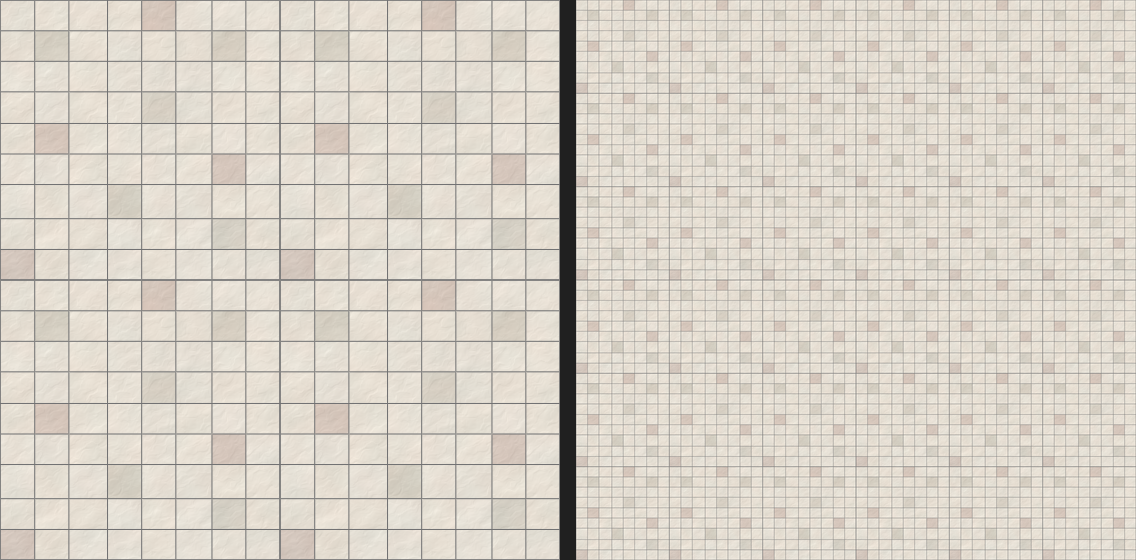
Left: one tile. Right: repeated 3 by 3.
This pattern is drawn by a Shadertoy shader. Its source:

```glsl
// Pale stone tiles with thin grey joints, in two by two identical panels of 8 x 9 tiles.
// Uneven cuts locate each tile; row bit masks choose pink and grey accents; gradient
// noise seeded by the wrapped tile index makes flaked relief and clouds, so all edges join.

const float PANELS = 2.0;
const float JOINT_WIDTH = 0.00185;
const float SEAM_WIDTH = 0.0030;
const vec3 STONE = vec3(0.900, 0.874, 0.830);
const vec3 PINK = vec3(0.830, 0.772, 0.730);
const vec3 GREY = vec3(0.834, 0.812, 0.765);
const vec3 JOINT = vec3(0.445, 0.447, 0.450);

// Cut positions across one panel; the column list is padded to equal length.
const float COLUMN_CUTS[10] = float[10](0.0, 0.124, 0.246, 0.384, 0.506, 0.628, 0.757, 0.878, 1.0, 1.0);
const float ROW_CUTS[10] = float[10](0.0, 0.110, 0.219, 0.328, 0.441, 0.550, 0.659, 0.781, 0.891, 1.0);

// Accent columns of each row, one bit per column.
const int PINK_MASK[9] = int[9](16, 0, 0, 0, 2, 64, 0, 0, 1);
const int GREY_MASK[9] = int[9](0, 66, 0, 16, 0, 0, 8, 64, 0);

vec2 hashGradient(vec2 cell) {
    vec3 h = fract(cell.xyx * vec3(0.1031, 0.1030, 0.0973));
    h += dot(h, h.yzx + 33.33);
    float angle = 6.2832 * fract((h.x + h.y) * h.z);
    return vec2(cos(angle), sin(angle));
}

float gradientNoise(vec2 p) {
    vec2 i = floor(p), f = p - i;
    vec2 s = f * f * f * (f * (f * 6.0 - 15.0) + 10.0);
    vec2 e = vec2(1.0, 0.0);
    float a = dot(hashGradient(i), f);
    float b = dot(hashGradient(i + e), f - e);
    float c = dot(hashGradient(i + e.yx), f - e.yx);
    float d = dot(hashGradient(i + 1.0), f - 1.0);
    return mix(mix(a, b, s.x), mix(c, d, s.x), s.y);
}

float fbm(vec2 p) {
    float sum = 0.0, gain = 0.6;
    for (int i = 0; i < 3; i++) {
        sum += gain * gradientNoise(p);
        p = p * 2.0 + 19.7;
        gain *= 0.55;
    }
    return sum;
}

// Turns the point so that x runs along the rising grain of the stone.
vec2 toGrain(vec2 p) {
    vec2 along = vec2(0.83, 0.56);
    return vec2(dot(p, along), dot(p, vec2(-along.y, along.x)));
}

// Height of cleft stone: fine roughness and thin flakes with crisp rims.
float cleftHeight(vec2 p) {
    vec2 q = toGrain(p);
    q += 0.10 * vec2(gradientNoise(p * 4.1 + 7.0), gradientNoise(p * 4.1 + 29.0));
    float flake = fbm(q * vec2(1.5, 2.9) + 41.0);
    return 0.7 * fbm(q * vec2(2.6, 4.3)) + 0.22 * smoothstep(-0.05, 0.05, flake);
}

// Fraction of a pixel covered by a line at distance d.
float lineCoverage(float d, float width, float pixel) {
    float low = max(d - 0.5 * pixel, -0.5 * width);
    float high = min(d + 0.5 * pixel, 0.5 * width);
    return clamp((high - low) / pixel, 0.0, 1.0);
}

// Returns the tile index in x and joint coverage in y along one axis.
vec2 cutAxis(float t, float cuts[10], float pixel) {
    float index = -1.0, cover = 0.0;
    for (int i = 0; i < 10; i++) {
        bool outer = cuts[i] <= 0.0 || cuts[i] >= 1.0;
        float width = outer ? SEAM_WIDTH : JOINT_WIDTH;
        cover = max(cover, lineCoverage(abs(t - cuts[i]) / PANELS, width, pixel));
        index += step(cuts[i], t);
    }
    return vec2(index, cover);
}

vec3 tileTint(ivec2 tile) {
    if (((PINK_MASK[tile.y] >> tile.x) & 1) == 1) return PINK;
    if (((GREY_MASK[tile.y] >> tile.x) & 1) == 1) return GREY;
    return STONE;
}

vec3 stoneColor(vec3 tint, vec2 p) {
    // Relief lit from the upper left
    float slope = cleftHeight(p + vec2(-0.024, 0.034)) - cleftHeight(p);
    float relief = clamp(-slope * 0.085, -0.030, 0.034);
    // Broad light and dark patches with faint warm and green clouds
    float mottle = fbm(toGrain(p) * vec2(1.0, 1.7) + 83.0);
    float cloud = gradientNoise(p * 1.2 + 63.0);
    return tint + relief + mottle * 0.055 + cloud * vec3(0.014, -0.006, -0.008);
}

void mainImage(out vec4 fragColor, in vec2 fragCoord) {
    vec2 uv = fragCoord / iResolution.xy;
    vec2 panel = fract(uv * PANELS);
    panel.y = 1.0 - panel.y;

    vec2 column = cutAxis(panel.x, COLUMN_CUTS, 1.0 / iResolution.x);
    vec2 row = cutAxis(panel.y, ROW_CUTS, 1.0 / iResolution.y);
    ivec2 tile = clamp(ivec2(column.x, row.x), ivec2(0), ivec2(7, 8));

    // Each tile samples its own patch of stone and varies a little in tone
    vec2 patchPoint = vec2(panel.x, -panel.y) * 8.0 + vec2(tile) * vec2(13.0, 17.0) + 50.0;
    vec2 tone = hashGradient(vec2(tile) + 5.0) * 0.006;
    vec3 color = stoneColor(tileTint(tile), patchPoint) + tone.x + tone.y * vec3(0.6, 0.0, -0.6);
    color = mix(color, JOINT, max(column.y, row.y));
    fragColor = vec4(color, 1.0);
}
```
